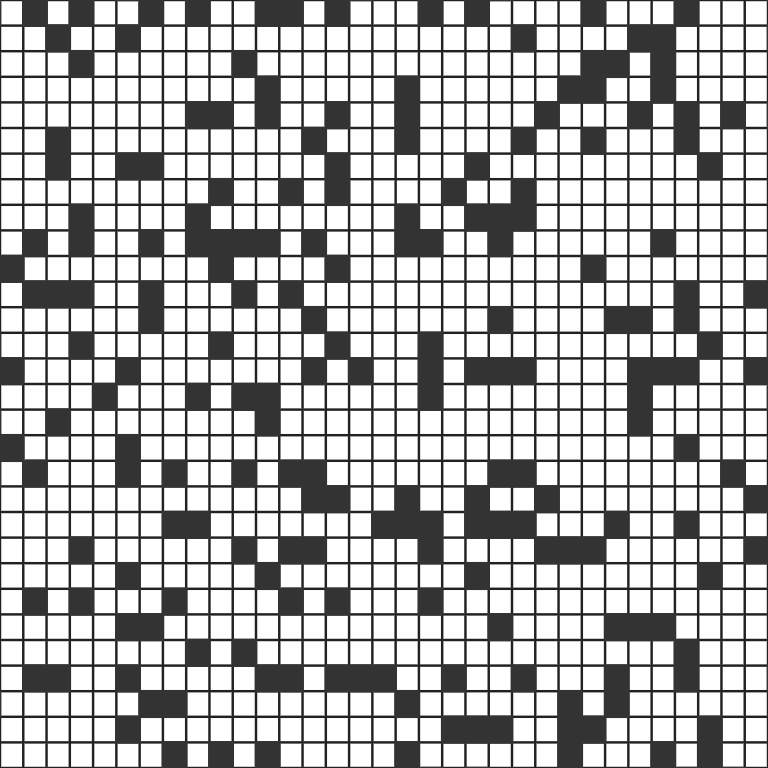
Give the GLSL for this pattern, as a WebGL 2 fragment shader.

```glsl
#version 300 es
precision highp float;
// Crossword-like sheet: a thin dark grid on white with randomly filled cells.
// Grid lines come from the distance to the nearest cell border; filled cells
// are boxes, chosen by a hash, that also cover the lines around them.

uniform vec2 u_resolution;
out vec4 outColor;

const vec2  GRID       = vec2(33.0, 30.0);  // columns and rows
const float LINE_WIDTH = 0.0032;            // in canvas units
const float FILL_SHARE = 0.202;             // share of filled cells
const float SEED       = 17.0;
const vec3  PAPER      = vec3(1.0);
const vec3  LINE_INK   = vec3(0.13);
const vec3  BLOCK_INK  = vec3(0.20);

float hash(vec2 cell) {
    return fract(sin(dot(cell + SEED, vec2(127.1, 311.7))) * 43758.5453);
}

// Share of a pixel that lies inside a shape, from its signed distance.
float coverage(float dist, float pixel) {
    return clamp(0.5 - dist / pixel, 0.0, 1.0);
}

float boxDistance(vec2 p, vec2 halfSize) {
    vec2 d = abs(p) - halfSize;
    return length(max(d, 0.0)) + min(max(d.x, d.y), 0.0);
}

// Coverage by the thin lines on the cell borders.
float gridLines(vec2 p, vec2 cellSize, float pixel) {
    vec2 toBorder = abs(fract(p / cellSize + 0.5) - 0.5) * cellSize;
    return coverage(min(toBorder.x, toBorder.y) - 0.5 * LINE_WIDTH, pixel);
}

// Coverage by filled cells, including neighbours that reach over their border.
float filledCells(vec2 p, vec2 cellSize, float pixel) {
    vec2 home = floor(p / cellSize);
    vec2 halfSize = 0.5 * (cellSize + LINE_WIDTH);
    float covered = 0.0;
    for (int y = -1; y <= 1; y++) {
        for (int x = -1; x <= 1; x++) {
            vec2 cell = home + vec2(x, y);
            if (hash(cell) < FILL_SHARE) {
                float dist = boxDistance(p - (cell + 0.5) * cellSize, halfSize);
                covered = max(covered, coverage(dist, pixel));
            }
        }
    }
    return covered;
}

void main() {
    float pixel = 1.0 / min(u_resolution.x, u_resolution.y);
    vec2 p = gl_FragCoord.xy * pixel;
    vec2 cellSize = 1.0 / GRID;

    vec3 color = mix(PAPER, LINE_INK, gridLines(p, cellSize, pixel));
    color = mix(color, BLOCK_INK, filledCells(p, cellSize, pixel));
    outColor = vec4(color, 1.0);
}
```
